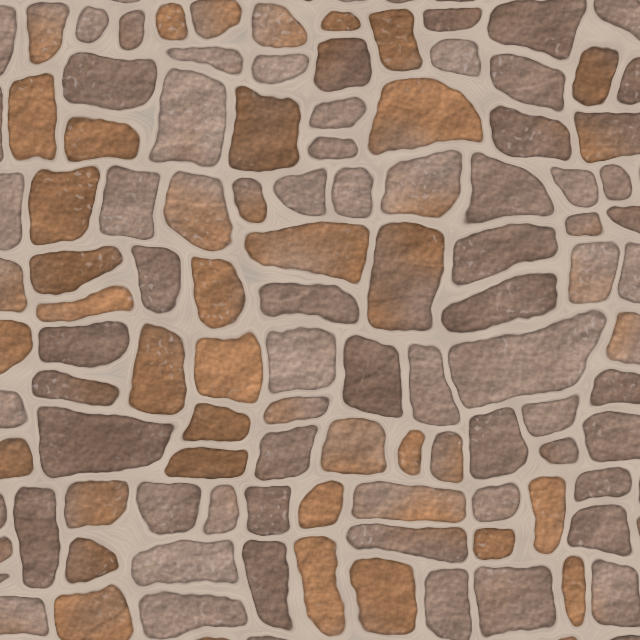
Give the GLSL for this texture, as a Shadertoy shader.

```glsl
// Rubble stone wall: rough brown and rust blocks set in wide pale mortar.

const vec2  BLOCK       = vec2(0.3334, 0.25);  // coarse block, later cut into stones
const float AREA_MIN    = 0.008;               // stones below this area stay whole
const float AREA_MAX    = 0.026;
const float TILT        = 0.38;                // slant of the cuts
const float ROUNDING    = 0.020;
const float JOINT       = 0.0073;              // half width of the mortar
const float CHIP_CHANCE = 0.42;
const float RELIEF      = 1.25;
const vec2  TO_LIGHT    = vec2(-0.0026, 0.0036);

const vec3 MORTAR      = vec3(0.765, 0.695, 0.635);
const vec3 MORTAR_GREY = vec3(0.67, 0.64, 0.60);
const vec3 STONE_DARK  = vec3(0.475, 0.380, 0.325);
const vec3 STONE_LIGHT = vec3(0.645, 0.555, 0.500);
const vec3 RUST        = vec3(0.600, 0.430, 0.300);
const vec3 FLECK       = vec3(0.76, 0.70, 0.68);

float hash(vec2 p) {
    return fract(sin(dot(p, vec2(127.1, 311.7))) * 43758.5);
}

float cornerSlope(vec2 cell, vec2 offset) {
    float angle = 6.2832 * hash(cell);
    return dot(vec2(cos(angle), sin(angle)), offset);
}

// Gradient noise, about -0.7 to 0.7
float noise(vec2 p) {
    vec2 i = floor(p), f = p - i;
    vec2 u = f * f * f * (f * (f * 6.0 - 15.0) + 10.0);
    vec2 e = vec2(1.0, 0.0);
    float low  = mix(cornerSlope(i, f), cornerSlope(i + e.xy, f - e.xy), u.x);
    float high = mix(cornerSlope(i + e.yx, f - e.yx), cornerSlope(i + e.xx, f - e.xx), u.x);
    return mix(low, high, u.y);
}

float smoothMin(float a, float b, float k) {
    float h = max(k - abs(a - b), 0.0) / k;
    return min(a, b) - h * h * k * 0.25;
}

// Bends straight cuts into hand-laid, slightly ragged joints
vec2 warp(vec2 p) {
    vec2 shift = 0.060 * vec2(noise(p * 3.7), noise(p * 3.7 + 31.0));
    shift += 0.014 * vec2(noise(p * 13.0 + 7.0), noise(p * 13.0 + 53.0));
    shift += 0.003 * vec2(noise(p * 55.0 + 17.0), noise(p * 55.0 + 71.0));
    return p + shift;
}

// Returns distance to the stone border; id names the stone
float stoneEdge(vec2 p, out float id) {
    float row = floor(p.y / BLOCK.y);
    float stagger = hash(vec2(row, 4.0)) * BLOCK.x;
    float column = floor((p.x + stagger) / BLOCK.x);
    vec2 lo = vec2(column, row) * BLOCK - vec2(stagger, 0.0);
    vec2 hi = lo + BLOCK;
    id = 64.0 + (row + 1.0) * 8.0 + column + 1.0;

    vec2 side = min(p - lo, hi - p);
    float edge = smoothMin(side.x, side.y, ROUNDING);

    // Repeated slanted cuts across the longer side
    for (int i = 0; i < 5; i++) {
        vec2 size = hi - lo;
        if (size.x * size.y < mix(AREA_MIN, AREA_MAX, hash(vec2(id, 7.0)))) break;
        bool upright = size.x > size.y * mix(0.9, 1.5, hash(vec2(id, 3.0)));
        float ratio = mix(0.36, 0.64, hash(vec2(id, 1.0)));
        vec2 center = mix(lo, hi, upright ? vec2(ratio, 0.5) : vec2(0.5, ratio));
        float slant = (hash(vec2(id, 2.0)) - 0.5) * TILT;
        vec2 normal = normalize(upright ? vec2(1.0, slant) : vec2(slant * 0.7, 1.0));
        float s = dot(p - center, normal);
        edge = smoothMin(edge, abs(s), ROUNDING);
        vec2 axis = upright ? vec2(1.0, 0.0) : vec2(0.0, 1.0);
        if (s > 0.0) lo = mix(lo, center, axis);
        else hi = mix(hi, center, axis);
        id = id * 2.0 + step(0.0, s);
    }

    // Some stones lose a corner
    if (hash(vec2(id, 9.0)) < CHIP_CHANCE) {
        vec2 corner = sign(vec2(hash(vec2(id, 10.0)), hash(vec2(id, 11.0))) - 0.5);
        vec2 normal = normalize(corner * (hi - lo).yx);
        float reach = dot(abs(normal), (hi - lo) * 0.5) * mix(0.5, 0.85, hash(vec2(id, 12.0)));
        edge = smoothMin(edge, reach - dot(p - (lo + hi) * 0.5, normal), ROUNDING);
    }
    return edge;
}

// Rough stone face with a few split ledges
float faceHeight(vec2 p) {
    float height = 0.10 * smoothstep(-0.04, 0.04, noise(p * vec2(7.0, 12.0)) - 0.12);
    float gain = 0.5;
    vec2 q = p * vec2(13.0, 16.0);
    for (int i = 0; i < 5; i++) {
        height += gain * noise(q);
        q = q * 2.03 + 19.0;
        gain *= 0.53;
    }
    return height;
}

vec3 stoneColor(vec2 p, float id, float inset) {
    vec2 q = p + 5.0 * vec2(hash(vec2(id, 21.0)), hash(vec2(id, 22.0)));
    float tone = hash(vec2(id, 23.0)) * 0.8 + 0.1 + 0.45 * noise(q * 9.0);
    vec3 color = mix(STONE_DARK, STONE_LIGHT, clamp(tone, 0.0, 1.0));
    float warmth = hash(vec2(id, 24.0)) + 0.5 * noise(q * 7.0 + 3.0) + 0.35 * noise(p * 2.0);
    color = mix(color, RUST * (0.84 + 0.32 * tone), 0.9 * smoothstep(0.55, 0.95, warmth));

    color *= 1.0 + RELIEF * (faceHeight(q) - faceHeight(q + TO_LIGHT));
    color *= 1.0 + 0.12 * noise(q * 130.0);
    float sparkle = smoothstep(0.15, 0.5, noise(q * 110.0)) * smoothstep(-0.1, 0.4, noise(q * 11.0 + 9.0));
    color = mix(color, FLECK, 0.5 * sparkle);
    return color * mix(0.76, 1.0, smoothstep(0.0, 0.006, inset));
}

vec3 mortarColor(vec2 p, float edge, float inset) {
    float smudge = smoothstep(0.1, 0.45, noise(p * 8.0 + 40.0)) * smoothstep(-0.004, -0.014, inset);
    vec3 color = mix(MORTAR, MORTAR_GREY, 0.6 * smudge);
    float strokes = noise(vec2(edge * 380.0, (p.x + p.y) * 14.0));
    color *= 1.0 + 0.06 * strokes + 0.04 * noise(p * vec2(22.0, 35.0));
    return color * mix(0.91, 1.0, smoothstep(0.0, 0.003, -inset));
}

void mainImage(out vec4 fragColor, in vec2 fragCoord) {
    vec2 p = fragCoord / iResolution.y;
    float id;
    float edge = stoneEdge(warp(p), id);
    float inset = edge - JOINT * (1.0 + 0.6 * noise(p * 9.0 + 80.0));
    float blur = max(0.0010, 0.7 / iResolution.y);
    float stone = smoothstep(-blur, blur, inset);
    vec3 color = mix(mortarColor(p, edge, inset), stoneColor(p, id, inset), stone);
    fragColor = vec4(clamp(color, 0.0, 1.0), 1.0);
}
```
